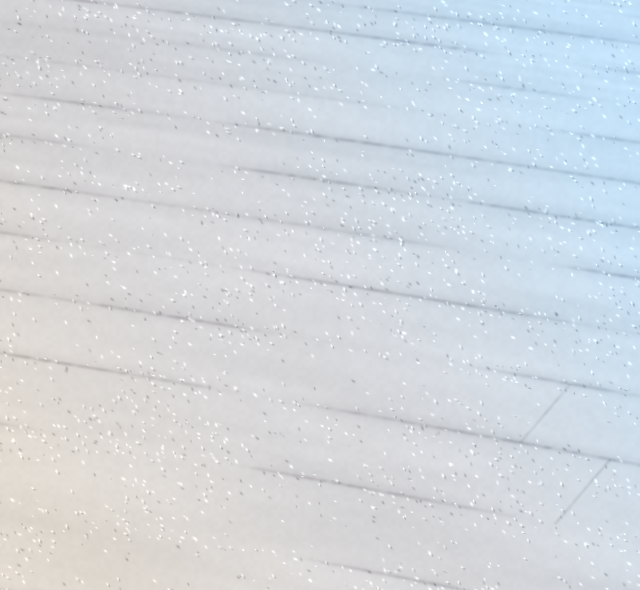
Write a Shadertoy shader that draws this texture.

```glsl
#define ROW_GROWTH 0.105
#define SPECK_CELL 0.018
#define SPECK_LAYERS 5
#define SPECK_DENSITY 0.13
#define SPECK_CONTRAST 0.17
#define SEAM_DEPTH 0.13
#define STREAK_DEPTH 0.055
#define GRAIN_DEPTH 0.028

const vec3 WARM = vec3(0.885, 0.855, 0.815);
const vec3 GREY = vec3(0.845, 0.845, 0.858);
const vec3 BLUE = vec3(0.765, 0.890, 0.985);

float hash(vec2 p) {
    return fract(sin(dot(p, vec2(127.1, 311.7))) * 43758.5453);
}

float noise(vec2 p) {
    vec2 i = floor(p), f = fract(p);
    f = f * f * (3.0 - 2.0 * f);
    float low = mix(hash(i), hash(i + vec2(1, 0)), f.x);
    float high = mix(hash(i + vec2(0, 1)), hash(i + vec2(1, 1)), f.x);
    return mix(low, high, f.y);
}

mat2 rotation(float a) {
    return mat2(cos(a), -sin(a), sin(a), cos(a));
}

// Soft elongated spot
float dab(vec2 p, vec2 radius) {
    p /= radius;
    return exp(-1.6 * dot(p, p));
}

// Scattered slanted flecks: bright, dark or bright with a shadow
float flecks(vec2 p, float density) {
    float sum = 0.0;
    for (int k = 0; k < SPECK_LAYERS; k++) {
        float layer = float(k);
        float tilt = 0.4 + 1.3 * layer;
        vec2 g = rotation(tilt) * p / SPECK_CELL + 17.3 * layer;
        vec2 id = floor(g) + 61.0 * layer;
        vec2 jitter = 0.44 * (vec2(hash(id), hash(id + 7.7)) - 0.5);
        vec2 q = rotation(-tilt) * ((fract(g) - 0.5 - jitter) * SPECK_CELL);
        float present = step(hash(id + 3.1), density);
        float size = mix(0.6, 1.15, hash(id + 5.9));
        float angle = 0.85 + 0.9 * (hash(id + 9.2) - 0.5);
        vec2 radius = size * vec2(0.0042, 0.0023);
        float light = dab(rotation(-angle) * q, radius);
        float shade = dab(rotation(-angle) * (q - vec2(0.003, -0.0025)), radius);
        float kind = hash(id + 13.4);
        float fleck = kind < 0.42 ? light : kind < 0.68 ? -0.85 * light : light - 0.8 * shade;
        sum += present * fleck * mix(0.5, 1.2, hash(id + 21.6));
    }
    return clamp(sum, -1.2, 1.2);
}

void mainImage(out vec4 fragColor, in vec2 fragCoord) {
    vec2 uv = fragCoord / iResolution.xy;
    vec2 p = fragCoord / iResolution.y;
    float depth = 1.0 - p.y;

    // Slanted board rows that widen toward the viewer
    float slope = mix(0.13, 0.205, depth);
    float reach = max(depth - slope * (p.x - 1.085) + 0.38, 0.05);
    float row = log(reach) / ROW_GROWTH + 5.52;
    float rowHeight = ROW_GROWTH * reach;
    float along = p.x + 0.85 * depth;

    // Cool light from the upper right, warm light at the left
    float cool = 0.6 * uv.x + 0.4 * uv.y;
    vec3 color = mix(WARM, GREY, smoothstep(0.0, 0.48, cool));
    color = mix(color, BLUE, smoothstep(0.42, 1.0, cool));
    color -= 0.025 * smoothstep(0.5, 1.0, uv.y) * (1.0 - uv.x);

    // Long soft streaks and fine mottling
    float streak = 0.6 * noise(vec2(along * 2.2, row * 2.3))
                 + 0.4 * noise(vec2(along * 5.0 + 9.0, row * 6.0));
    float grain = 0.6 * noise(p * 150.0) + 0.4 * noise(p * 70.0 + 31.0);
    color += STREAK_DEPTH * (streak - 0.5) + GRAIN_DEPTH * (grain - 0.5);

    // Broken seams with a soft shadow
    float seamId = floor(row + 0.5);
    float offset = (row - seamId) * rowHeight;
    float fade = smoothstep(0.2, 0.75, noise(vec2(along * 4.0, seamId * 7.3)));
    float dash = mix(0.3, 1.0, noise(vec2(along * 75.0, seamId * 3.7)));
    float seam = exp(-pow(offset / 0.0035, 2.0)) * dash;
    float shadow = exp(-pow((offset + 0.004) / 0.012, 2.0));
    color -= fade * (SEAM_DEPTH * seam + 0.028 * shadow) * vec3(1.0, 1.03, 0.98);

    // Cross joints stepped between two neighbouring rows
    float board = floor(row);
    float jointX = 1.52 + 0.176 * (board - 6.0);
    float joint = exp(-pow((along - jointX) * 0.75 / 0.0028, 2.0));
    joint *= step(5.5, board) * step(board, 7.5);
    color -= 0.09 * joint * mix(0.4, 1.0, noise(p * 90.0));

    // Flecks gather in streaks and beside the seams
    float cluster = smoothstep(0.3, 0.8, noise(vec2(along * 6.0, row * 3.0 + 40.0)));
    float nearSeam = exp(-pow((offset - 0.004) / 0.012, 2.0));
    float density = SPECK_DENSITY * (0.35 + 1.4 * cluster + 0.9 * nearSeam);
    color += SPECK_CONTRAST * flecks(p, density);

    fragColor = vec4(clamp(color, 0.0, 1.0), 1.0);
}
```
